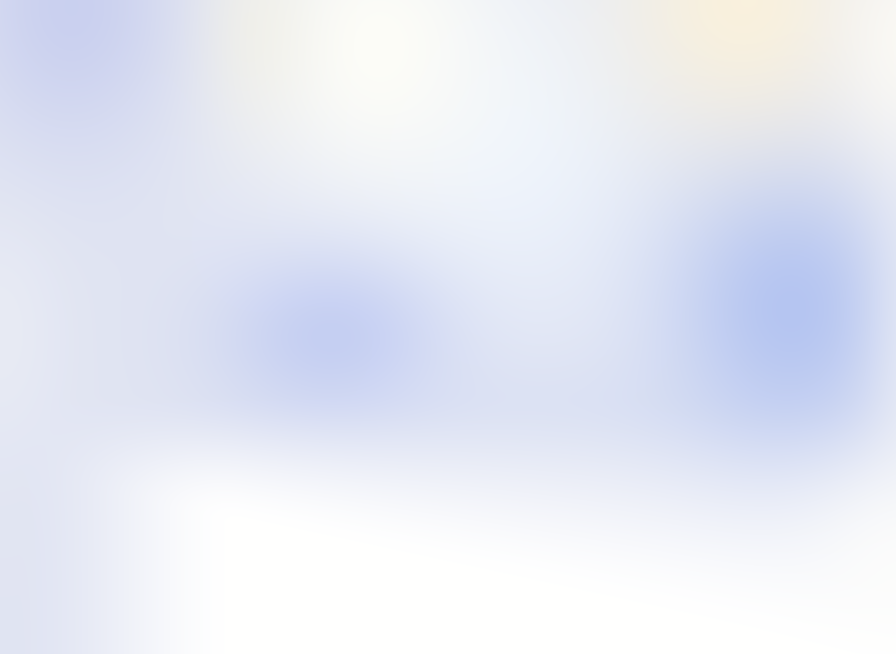
Reproduce this background procedurally as a WebGL 1 fragment shader.

```glsl
precision highp float;
// Soft blurred backdrop: periwinkle, cream and pale sky glows over a white lower haze.

uniform vec2 u_resolution;

// Colours; in the glow tints the fourth value is the strength
const vec3 LAVENDER = vec3(0.88, 0.895, 0.95);
const vec3 WHITE = vec3(1.0, 1.0, 0.998);
const vec4 SKY = vec4(0.93, 0.955, 0.99, 0.95);
const vec4 MIST = vec4(0.855, 0.88, 0.95, 0.7);
const vec4 PEARL = vec4(0.92, 0.93, 0.955, 0.7);
const vec4 IVORY = vec4(0.99, 0.99, 0.97, 1.0);
const vec4 STRAW = vec4(0.96, 0.95, 0.89, 0.6);
const vec4 PERIWINKLE = vec4(0.785, 0.81, 0.935, 0.95);
const vec4 SOFT_BLUE = vec4(0.765, 0.805, 0.95, 0.95);
const vec4 DEEP_BLUE = vec4(0.70, 0.765, 0.945, 0.97);
const vec4 GOLD = vec4(0.98, 0.945, 0.86, 0.95);
const vec4 CORNER_CREAM = vec4(1.0, 0.99, 0.96, 0.85);
const vec4 EDGE_PALE = vec4(0.95, 0.955, 0.965, 0.6);
const vec4 CORNER_WHITE = vec4(0.995, 0.995, 0.985, 0.7);

// Glow placements: centre xy, radius zw, as fractions of the canvas
const vec4 SKY_AREA = vec4(0.58, 0.80, 0.20, 0.30);
const vec4 MIST_AREA = vec4(0.62, 0.37, 0.20, 0.09);
const vec4 PEARL_AREA = vec4(0.0, 0.50, 0.07, 0.20);
const vec4 IVORY_AREA = vec4(0.42, 0.93, 0.15, 0.24);
const vec4 STRAW_AREA = vec4(0.28, 0.96, 0.07, 0.16);
const vec4 PERIWINKLE_AREA = vec4(0.08, 0.99, 0.12, 0.22);
const vec4 SOFT_BLUE_AREA = vec4(0.37, 0.485, 0.13, 0.13);
const vec4 DEEP_BLUE_AREA = vec4(0.885, 0.535, 0.14, 0.23);
const vec4 GOLD_AREA = vec4(0.83, 1.0, 0.15, 0.22);
const vec4 CORNER_CREAM_AREA = vec4(1.02, 0.93, 0.09, 0.20);
const vec4 EDGE_PALE_AREA = vec4(1.03, 0.45, 0.06, 0.40);
const vec4 CORNER_WHITE_AREA = vec4(1.0, 0.15, 0.10, 0.14);

// Lower haze: upper limit, full-strength height at left and right, left fade
const float HAZE_TOP = 0.40;
const vec2 HAZE_FULL = vec2(0.28, -0.04);
const vec2 HAZE_LEFT_FADE = vec2(0.02, 0.27);

// Blends an elliptical Gaussian glow over a colour
vec3 addGlow(vec3 under, vec2 p, vec4 area, vec4 tint) {
  vec2 d = (p - area.xy) / area.zw;
  return mix(under, tint.rgb, tint.a * exp(-dot(d, d)));
}

// Coverage of the white haze, whose boundary slopes down to the right
float lowerHaze(vec2 p) {
  float full = mix(HAZE_FULL.x, HAZE_FULL.y, p.x);
  float vertical = 1.0 - smoothstep(full, HAZE_TOP, p.y);
  return vertical * smoothstep(HAZE_LEFT_FADE.x, HAZE_LEFT_FADE.y, p.x);
}

void main() {
  vec2 p = gl_FragCoord.xy / u_resolution;
  vec3 color = LAVENDER;

  // Pale underlying fields
  color = addGlow(color, p, SKY_AREA, SKY);
  color = addGlow(color, p, MIST_AREA, MIST);
  color = addGlow(color, p, PEARL_AREA, PEARL);
  color = addGlow(color, p, IVORY_AREA, IVORY);
  color = addGlow(color, p, STRAW_AREA, STRAW);

  // Blue pools
  color = addGlow(color, p, PERIWINKLE_AREA, PERIWINKLE);
  color = addGlow(color, p, SOFT_BLUE_AREA, SOFT_BLUE);
  color = addGlow(color, p, DEEP_BLUE_AREA, DEEP_BLUE);

  // Warm light and the pale right edge
  color = addGlow(color, p, GOLD_AREA, GOLD);
  color = addGlow(color, p, CORNER_CREAM_AREA, CORNER_CREAM);
  color = addGlow(color, p, EDGE_PALE_AREA, EDGE_PALE);

  // White lower haze
  color = mix(color, WHITE, lowerHaze(p));
  color = addGlow(color, p, CORNER_WHITE_AREA, CORNER_WHITE);

  gl_FragColor = vec4(color, 1.0);
}
```
